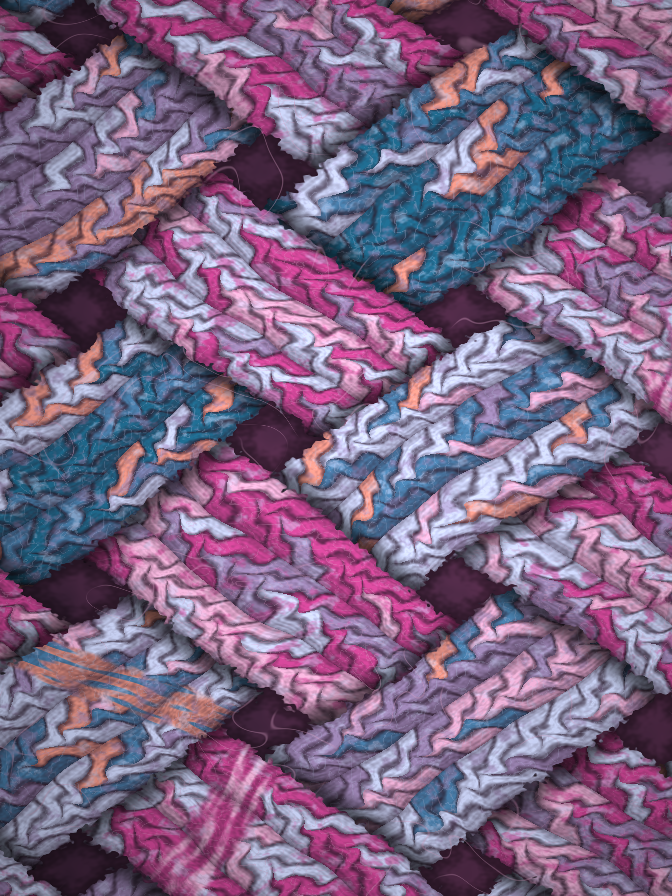
Write a Shadertoy shader that draws this texture.

```glsl
const vec2 HALF_STEP = vec2(0.217, 0.156);   // half a weave repeat, canvas heights
const vec2 CENTER = vec2(0.52, 0.5);         // one crossing with the rising band on top
const float HALF_WIDTH = 0.375;              // band half width, in band spacings
const float ROPES = 3.0;                     // ropes per band
const float STITCHES = 7.5;                  // braid stitches per band spacing
const float SLANT = 1.25;                    // chevron slope of a stitch
const float WRAP_CHANCE = 0.3;               // share of crossings with a tied rag
const float TEAL_BAND = -1.0;                // rising band dyed mostly teal
const float FRAY = 0.04;
const vec3 PLUM = vec3(0.20, 0.12, 0.20);
const vec3 WINE = vec3(0.40, 0.20, 0.34);
const vec3 LILAC = vec3(0.72, 0.74, 0.87);
const vec3 MAUVE = vec3(0.56, 0.47, 0.64);
const vec3 PINK = vec3(0.84, 0.62, 0.76);
const vec3 MAGENTA = vec3(0.72, 0.25, 0.53);
const vec3 STEEL = vec3(0.27, 0.44, 0.60);
const vec3 TEAL = vec3(0.13, 0.37, 0.50);
const vec3 SALMON = vec3(0.84, 0.53, 0.49);
const vec3 RISING_DYES[6] = vec3[6](LILAC, STEEL, SALMON, MAUVE, LILAC, PINK);
const vec3 FALLING_DYES[6] = vec3[6](PINK, LILAC, MAGENTA, MAUVE, LILAC, MAGENTA);
const vec3 TEAL_DYES[6] = vec3[6](TEAL, TEAL, STEEL, LILAC, STEEL, SALMON);

float hash(vec2 p) {
    vec3 q = fract(p.xyx * 0.1031);
    q += dot(q, q.yzx + 33.33);
    return fract((q.x + q.y) * q.z);
}

float corner(vec2 cell, vec2 offset) {
    float angle = 6.2832 * hash(cell);
    return dot(vec2(cos(angle), sin(angle)), offset);
}

float noise(vec2 p) {
    vec2 i = floor(p), f = p - i, u = f * f * f * (f * (f * 6.0 - 15.0) + 10.0);
    vec2 e = vec2(1.0, 0.0);
    return mix(mix(corner(i, f), corner(i + e, f - e), u.x),
               mix(corner(i + e.yx, f - e.yx), corner(i + 1.0, f - 1.0), u.x), u.y);
}

float fbm(vec2 p) {
    float sum = 0.0, gain = 0.6;
    for (int i = 0; i < 4; i++) {
        sum += gain * noise(p);
        p = mat2(1.6, 1.2, -1.2, 1.6) * p + 3.7;
        gain *= 0.55;
    }
    return sum;
}

vec3 dye(float pick, float band, bool falling) {
    int i = int(min(pick * 6.0, 5.0));
    if (falling) return FALLING_DYES[i];
    return band == TEAL_BAND ? TEAL_DYES[i] : RISING_DYES[i];
}

// st.x runs along the band, st.y across it and upwards
vec3 braidedBand(vec2 st, float band, bool falling) {
    vec2 grainAt = st + vec2(band * 7.3, falling ? 31.0 : 0.0);
    float across = (st.y / HALF_WIDTH * 0.5 + 0.5) * ROPES + 0.12 * noise(grainAt * 4.0);
    float lane = clamp(floor(across), 0.0, ROPES - 1.0);
    float t = (across - lane) * 2.0 - 1.0;
    vec2 ropeId = vec2(lane + (falling ? 17.0 : 3.0), band + 40.0);
    float seed = hash(ropeId);

    // Two interlocked columns of slanted stitches
    float run = st.x * STITCHES + seed * 9.0 + 0.5 * noise(grainAt * 7.0);
    float mid = t + 0.18 * sin(6.2832 * run);
    float side = step(0.0, mid);
    float q = run - abs(mid) * SLANT + side * 0.5;
    float cell = floor(q), f = q - cell;
    float pick = hash(vec2(cell + 50.0, side * 5.0 + lane * 11.0 + ropeId.x + band * 3.0));
    vec3 color = dye(fract(pick * 7.13), band, falling);
    color = mix(color, dye(seed, band, falling), step(pick, 0.4));
    float crease = smoothstep(0.0, 0.3, min(f, 1.0 - f)) * (0.6 + 0.4 * smoothstep(0.0, 0.16, abs(mid)));

    // Rag tied crosswise near some crossings
    float knot = floor(st.x + 0.5);
    float chance = hash(vec2(knot + 60.0, ropeId.y * 2.0 + (falling ? 9.0 : 1.0)));
    float place = st.x - knot - (fract(chance * 31.0) < 0.5 ? -0.28 : 0.28) + 0.3 * st.y;
    float rag = (1.0 - smoothstep(0.08, 0.13, abs(place) + 0.05 * noise(grainAt * 12.0))) * step(chance, WRAP_CHANCE);
    float fold = noise(vec2(place * 26.0, st.y * 5.0 + chance * 40.0));
    vec3 ragColor = falling ? mix(MAGENTA, PINK, smoothstep(-0.2, 0.3, fold))
                            : mix(SALMON, STEEL, smoothstep(0.0, 0.2, fold));
    color = mix(color, ragColor, rag);
    crease = mix(crease, 0.8 + 0.6 * fold, rag);

    // Worn cloth: faded blotches, grain and loose fuzz
    float blotch = fbm(grainAt * 10.0);
    color = mix(color, falling ? MAGENTA : MAUVE, 0.6 * smoothstep(0.05, 0.3, blotch));
    color = mix(color, LILAC, 0.45 * smoothstep(0.08, 0.3, -blotch));
    float fuzz = 1.0 - smoothstep(0.0, 0.07, abs(noise(grainAt * 19.0 + 1.5 * blotch)));
    float grain = noise(vec2(q * 4.0, t * 9.0) + ropeId) + 0.7 * noise(grainAt * 58.0);
    float dome = sqrt(max(0.0, 1.0 - 0.88 * t * t));
    float light = (0.3 + 0.8 * dome) * (0.4 + 0.66 * crease) * (1.0 + 0.14 * t) + 0.28 * grain;
    color = mix(PLUM * 0.8, color, clamp(light, 0.0, 1.2));
    return mix(color, falling ? PINK : LILAC, 0.3 * fuzz * dome);
}

void mainImage(out vec4 fragColor, in vec2 fragCoord) {
    vec2 p = fragCoord / iResolution.y;
    vec2 g = (p - CENTER) / HALF_STEP;
    vec2 weave = 0.5 * vec2(g.x + g.y, g.x - g.y);
    weave += 0.09 * vec2(noise(p * 5.0), noise(p * 5.0 + 7.0));
    vec2 crossing = floor(weave + 0.5), d = weave - crossing;

    // Frayed coverage: x is the falling band, y the rising one
    float fray = FRAY * (noise(weave * 15.0) + 0.8 * noise(weave * 42.0));
    vec2 inside = HALF_WIDTH + fray - abs(d);
    vec2 cover = smoothstep(-4.0 / iResolution.y, 4.0 / iResolution.y, inside);
    vec2 shade = 1.0 - 0.6 * (1.0 - smoothstep(HALF_WIDTH, 0.5, abs(d)));
    bool risingOnTop = mod(crossing.x + crossing.y, 2.0) < 0.5;
    vec3 rising = braidedBand(vec2(weave.x, -d.y), crossing.y, false);
    vec3 falling = braidedBand(vec2(weave.y, d.x), crossing.x, true);

    // Floor seen through the gaps
    vec3 color = mix(PLUM, WINE, clamp(0.25 + 0.6 * p.x + 0.5 * fbm(p * 12.0), 0.0, 1.0));
    color = mix(color, MAUVE, 0.5 * smoothstep(0.5, 0.8, p.x) * smoothstep(0.4, 0.8, p.y));
    color *= 0.6 + 0.4 * smoothstep(0.0, 0.09, -max(inside.x, inside.y));

    if (risingOnTop) {
        color = mix(color, falling * shade.y, cover.x);
        color = mix(color, rising, cover.y);
    } else {
        color = mix(color, rising * shade.x, cover.y);
        color = mix(color, falling, cover.x);
    }

    // Stray hairs, then darker corners
    float curl = noise(p * 17.0 + 1.2 * noise(p * 9.0));
    float hair = (1.0 - smoothstep(0.0, 0.025, abs(curl))) * smoothstep(0.05, 0.2, noise(p * 8.0 + 20.0));
    color = mix(color, PINK, 0.35 * hair);
    vec2 v = fragCoord / iResolution.xy - vec2(0.55, 0.52);
    color *= 1.08 - 0.75 * dot(v, v);
    fragColor = vec4(clamp(color, 0.0, 1.0), 1.0);
}
```
